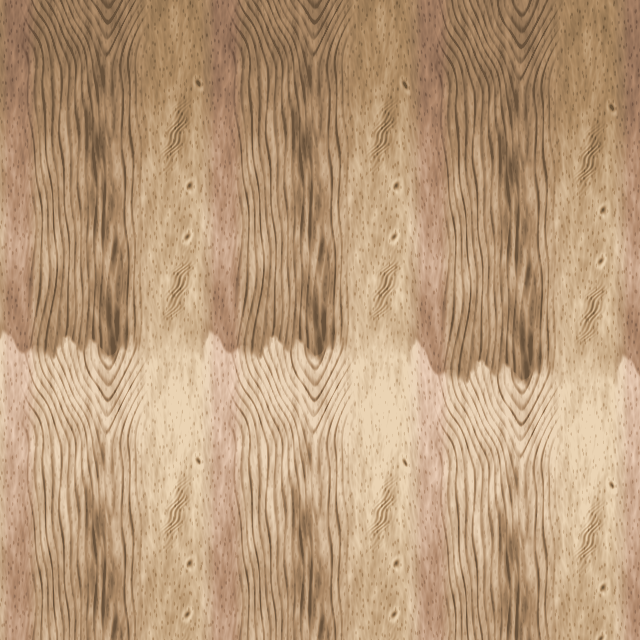
Give the GLSL for this texture, as a Shadertoy shader.

```glsl
// Weathered wood boards: about three repeats across and under two down, with
// straight grain, nested V figures, knots and an uneven seam between the rows.
// Grain is contour lines of a warped field; wear is stretched cellular noise.

vec2 hash2(vec2 p) {
    vec3 q = fract(p.xyx * vec3(0.1031, 0.1030, 0.0973));
    q += dot(q, q.yzx + 33.33);
    return fract((q.xx + q.yz) * q.zy);
}

// Distance to the nearest scattered point, wrapping across after "period" cells
float cells(vec2 p, float period) {
    vec2 cell = floor(p), local = fract(p);
    float nearest = 2.0;
    for (int j = -1; j <= 1; j++)
    for (int i = -1; i <= 1; i++) {
        vec2 offset = vec2(i, j);
        vec2 id = cell + offset;
        id.x = mod(id.x, period);
        nearest = min(nearest, length(offset + hash2(id + 17.0) - local));
    }
    return nearest;
}

// Shared shape of the strongly grained middle of a board
float heartwood(float u) {
    return smoothstep(0.08, 0.2, u) * (1.0 - smoothstep(0.6, 0.74, u));
}

// Growth lines: vertical, folding into nested Vs below the top edge
float growthLines(float u, float v) {
    float side = u - 0.54 - 0.025 * sin(v * 11.0);
    float field = 29.0 * sqrt(side * side + 0.0004);
    field -= 6.0 * smoothstep(-0.16, 0.01, v);
    field += 0.35 * sin(v * 17.0 + u * 13.0) + 0.16 * sin(v * 47.0 - u * 29.0);
    float id = floor(field), s = fract(field);
    float weight = hash2(vec2(id + 40.0, 3.0 + step(0.0, side))).x;
    float line = smoothstep(0.3 + 0.25 * weight, 0.8, s) * (1.0 - smoothstep(0.8, 1.0, s));
    return line * (0.5 + 0.7 * weight);
}

// Knots down the smooth side; every third one is a long hatched figure
float knots(float u, float v) {
    float dark = 0.0;
    for (int i = 0; i < 5; i++) {
        float k = float(i);
        float du = u - 0.9 - 0.06 * sin(k * 2.6 + 1.5);
        vec2 d = vec2((du - round(du)) * 0.323, v + 0.18 + 0.08 * k);
        d.x += 0.0025 * sin(d.y * 180.0 + k);
        if (i % 3 == 1) {
            d.x -= 0.25 * d.y;
            float hatch = 0.5 + 0.5 * sin(d.x * 900.0 - d.y * 420.0 + 2.0 * sin(d.y * 90.0));
            dark += 0.6 * hatch * exp(-dot(d * vec2(95.0, 26.0), d * vec2(95.0, 26.0)));
        } else {
            float r = length(d * vec2(1.3, 0.9));
            dark += 0.75 * exp(-r * r * 60000.0) - 0.16 * exp(-pow((r - 0.009) * 250.0, 2.0));
        }
    }
    return dark;
}

// Lightness change at a point: u runs across one board, v is height from its top edge
float boardDetail(float u, float v) {
    float heart = heartwood(u);
    float blotch = cells(vec2(u * 6.0, v * 13.0 + 0.7 * sin(u * 12.566)), 6.0);
    float streak = cells(vec2(u * 34.0 + 0.4 * sin(v * 21.0), v * 13.0), 34.0);
    float fiber = cells(vec2(u * 62.0, v * 62.0 + 2.0 * sin(u * 25.133)), 62.0);

    float detail = 0.2 * (blotch - 0.45) + 0.24 * (streak - 0.45) + 0.17 * (fiber - 0.45);
    detail -= growthLines(u, v) * heart * (0.25 + 0.4 * (1.0 - streak));

    // Broad stained streak beside the center
    float bend = (u - 0.53 - 0.06 * sin(v * 9.0 + 1.0)) / 0.07;
    float stain = exp(-bend * bend) * smoothstep(-0.08, -0.25, v);
    detail -= stain * (0.12 + 0.3 * smoothstep(0.6, 0.15, streak));

    // Small open pores
    float pore = cells(vec2(u * 40.0, v * 55.0 + 9.0), 40.0);
    detail -= 0.22 * smoothstep(0.24, 0.06, pore) * (1.0 - 0.5 * heart);
    return detail - knots(u, v);
}

void mainImage(out vec4 fragColor, in vec2 fragCoord) {
    vec2 p = fragCoord / iResolution.xy;
    float u = fract(p.x / 0.323);
    float y = p.y + 0.038 * smoothstep(0.62, 0.7, p.x);
    float heart = heartwood(u);
    float paleSide = smoothstep(0.58, 0.78, u) * (1.0 - smoothstep(0.96, 1.0, u));
    float strip = smoothstep(0.0, 0.05, u) * (1.0 - smoothstep(0.12, 0.19, u));

    // Uneven seam, crisp at the grained middle and faded at the pale side
    float seam = 0.458 + 0.012 * sin(u * 18.85 + 1.2) + 0.008 * sin(u * 43.98);
    seam += 0.022 * (cells(vec2(u * 14.0, y * 30.0), 14.0) - 0.45);
    float softness = mix(0.007, 0.07, paleSide);
    float upper = smoothstep(-softness, softness, y - seam);

    // Overall shading: pale under the seam, darkest along the top
    float lowerTone = mix(0.71, 0.96, smoothstep(0.05, 0.36, y));
    lowerTone += 0.05 * paleSide - 0.1 * strip;
    float upperTone = mix(0.73, 0.4, smoothstep(0.62, 1.0, y));
    upperTone -= 0.17 * (1.0 - paleSide) * (1.0 - smoothstep(0.47, 0.63, y));
    upperTone += 0.06 * paleSide - 0.05 * strip;

    float lower = lowerTone + boardDetail(u, y - 0.46);
    float above = upperTone + boardDetail(u, y - 1.05);
    float tone = mix(lower, above, upper) + 0.02 * sin(p.x * 5.0 - 1.5);
    tone = clamp(tone, 0.0, 1.0);

    // Brown to tan to cream, with a rosy tint on the smooth strip
    vec3 color = mix(vec3(0.41, 0.32, 0.23), vec3(0.68, 0.54, 0.40), min(tone * 2.0, 1.0));
    color = mix(color, vec3(0.92, 0.83, 0.72), max(tone * 2.0 - 1.0, 0.0));
    color += strip * vec3(0.01, -0.008, 0.015) - paleSide * vec3(0.0, 0.0, 0.015);
    fragColor = vec4(color, 1.0);
}
```
